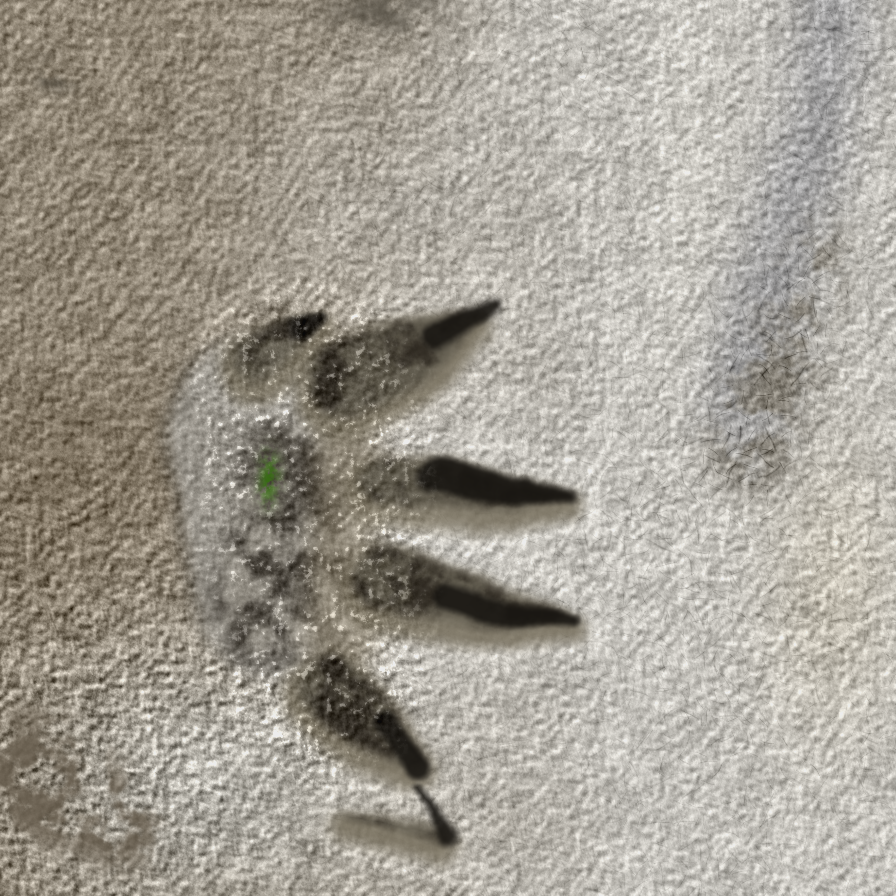
Give the GLSL for this texture, as a WebGL 1 fragment shader.

```glsl
precision highp float;
// A clawed five-toed track pressed into pale, fibrous wet mud.
uniform vec2 u_resolution;

float hash(vec2 p) {
  return fract(sin(dot(p, vec2(127.1, 311.7))) * 43758.5453);
}

float noise(vec2 p) {
  vec2 i = floor(p), f = fract(p);
  f = f * f * (3.0 - 2.0 * f);
  return mix(mix(hash(i), hash(i + vec2(1, 0)), f.x),
             mix(hash(i + vec2(0, 1)), hash(i + vec2(1, 1)), f.x), f.y);
}

float fbm(vec2 p) {
  float sum = 0.0, amp = 0.5;
  for (int i = 0; i < 5; i++) {
    sum += amp * noise(p);
    p = mat2(1.6, 1.2, -1.2, 1.6) * p + 3.7;
    amp *= 0.5;
  }
  return sum;
}

// Distance to a capsule whose radius runs from ra to rb
float taper(vec2 p, vec2 a, vec2 b, float ra, float rb) {
  vec2 ab = b - a;
  float h = clamp(dot(p - a, ab) / dot(ab, ab), 0.0, 1.0);
  return length(p - a - ab * h) - mix(ra, rb, h * h);
}

float inside(float d, float soft) {
  return 1.0 - smoothstep(-soft, soft, d);
}

float blob(vec2 p, vec2 center, vec2 size) {
  vec2 q = (p - center) / size;
  return exp(-dot(q, q));
}

// Short randomly turned strands, one per jittered cell
float fibres(vec2 p, float cells, float seed) {
  vec2 g = p * cells + seed * 7.3, id = floor(g);
  float turn = 6.2832 * hash(id + seed);
  vec2 dir = vec2(cos(turn), sin(turn));
  vec2 q = fract(g) - 0.5 - 0.2 * (vec2(hash(id + 4.1), hash(id + 8.6)) - 0.5);
  q += vec2(-dir.y, dir.x) * 0.25 * dot(q, dir) * dot(q, dir);
  float d = taper(q, -dir * 0.36, dir * 0.36, 0.015, 0.005);
  return inside(d, 0.04) * step(0.35, hash(id + 2.9));
}

// Toe hollow: brown slope below, pale lip around, wet dark floor
void press(inout vec3 col, vec2 p, vec2 a, vec2 b, float ra, float rb, float wet) {
  float d = taper(p, a, b, ra, rb);
  float slope = taper(p + vec2(0.0, 0.012), a, b, ra + 0.012, rb + 0.008);
  col += 0.05 * exp(-pow((d - 0.032) / 0.010, 2.0));
  col = mix(col, vec3(0.47, 0.44, 0.37), 0.85 * inside(slope, 0.014));
  vec3 bed = mix(vec3(0.17, 0.15, 0.12), vec3(0.37, 0.35, 0.30), wet);
  col = mix(col, bed, 0.92 * inside(d + 0.003, 0.010));
}

void claw(inout vec3 col, vec2 p, vec2 a, vec2 b, float ra, float rb) {
  col = mix(col, vec3(0.09, 0.08, 0.065), 0.88 * inside(taper(p, a, b, ra, rb), 0.006));
}

void main() {
  vec2 uv = gl_FragCoord.xy / u_resolution;
  vec2 p = uv + 0.018 * (vec2(fbm(uv * 16.0), fbm(uv * 16.0 + 31.0)) - 0.5);
  float broad = fbm(uv * 5.0), rough = fbm(uv * 38.0);
  float grain = fbm(uv * 150.0);
  float relief = grain - fbm(uv * 150.0 + vec2(-0.5, 0.6));

  // Brown wet ground at left, drier pale ground at right
  float dry = smoothstep(0.12, 0.72, uv.x + 0.25 * (broad - 0.5));
  vec3 col = mix(vec3(0.56, 0.52, 0.455), vec3(0.765, 0.755, 0.73), dry);
  col = mix(col, vec3(0.46, 0.41, 0.335), 0.65 * blob(p, vec2(0.06, 0.44), vec2(0.16, 0.17)));
  col = mix(col, vec3(0.70, 0.69, 0.66), 0.9 * blob(p, vec2(0.24, 0.12), vec2(0.22, 0.17)));
  col = mix(col, vec3(0.77, 0.76, 0.735), 0.9 * blob(p, vec2(0.52, 0.39), vec2(0.14, 0.18)));
  col = mix(col, vec3(0.82, 0.81, 0.78), 0.6 * blob(p, vec2(0.76, 0.76), vec2(0.045, 0.30)));
  col = mix(col, vec3(0.79, 0.76, 0.69), 0.55 * blob(p, vec2(0.93, 0.34), vec2(0.08, 0.17)));

  // Blue-grey band and the littered ridge beside it
  float bandX = 0.80 + 0.10 * smoothstep(0.5, 1.0, uv.y);
  float band = exp(-pow((p.x - bandX - 0.03) / 0.05, 2.0)) * smoothstep(0.42, 0.58, uv.y);
  col = mix(col, vec3(0.59, 0.59, 0.60), 0.75 * band);
  float ridge = inside(taper(p, vec2(0.84, 0.50), vec2(0.92, 0.72), 0.045, 0.02), 0.045);
  col = mix(col, vec3(0.48, 0.46, 0.42), ridge * smoothstep(0.32, 0.62, rough));

  // Surface grit and strands
  float bumpy = 1.0 + 0.8 * blob(uv, vec2(0.1, 0.16), vec2(0.25, 0.2));
  col += (0.34 * relief + 0.20 * (grain - 0.48) + 0.16 * (rough - 0.48)) * bumpy;
  float strands = 0.0;
  for (int i = 0; i < 4; i++) {
    float k = float(i);
    strands += fibres(p, 26.0 + 9.0 * k, k + 1.0);
  }
  col -= strands * (0.035 + 0.08 * dry + 0.14 * ridge) * (0.4 + broad);

  // Scattered dark clods
  float clods = blob(p, vec2(0.06, 0.915), vec2(0.022, 0.016))
    + 0.7 * blob(p, vec2(0.43, 0.985), vec2(0.07, 0.025))
    + blob(p, vec2(0.995, 0.475), vec2(0.008))
    + 0.6 * blob(p, vec2(0.905, 0.32), vec2(0.008));
  col = mix(col, vec3(0.28, 0.26, 0.22), min(clods, 1.0) * smoothstep(0.25, 0.6, rough));
  float hollow = inside(taper(p, vec2(0.03, 0.14), vec2(0.13, 0.08), 0.07, 0.05), 0.03);
  col = mix(col, vec3(0.38, 0.34, 0.28), hollow * smoothstep(0.35, 0.62, rough) * 0.85);

  // Palm: pale shelf, brown outer edge, churned centre
  float shelf = taper(p, vec2(0.29, 0.52), vec2(0.31, 0.34), 0.105, 0.095);
  col = mix(col, vec3(0.62, 0.61, 0.585) + 0.3 * (grain - 0.48), 0.75 * inside(shelf, 0.018));
  col -= 0.11 * exp(-pow(shelf / 0.007, 2.0)) * (1.0 - smoothstep(0.2, 0.27, uv.x));
  float palm = taper(p, vec2(0.33, 0.46), vec2(0.31, 0.33), 0.065, 0.075);
  vec3 churned = mix(vec3(0.23, 0.21, 0.18), vec3(0.58, 0.56, 0.52), smoothstep(0.28, 0.66, rough));
  col = mix(col, churned, 0.88 * inside(palm, 0.03));
  float webbing = taper(p, vec2(0.39, 0.49), vec2(0.38, 0.29), 0.035, 0.04);
  col = mix(col, vec3(0.49, 0.455, 0.385) + 0.3 * (rough - 0.48), 0.75 * inside(webbing, 0.025));

  // Toes from top to bottom, then their claw cuts
  float wet = smoothstep(0.3, 0.68, rough);
  press(col, p, vec2(0.285, 0.60), vec2(0.355, 0.646), 0.028, 0.008, wet);
  press(col, p, vec2(0.385, 0.575), vec2(0.535, 0.645), 0.045, 0.008, wet);
  press(col, p, vec2(0.43, 0.46), vec2(0.635, 0.447), 0.030, 0.007, wet);
  press(col, p, vec2(0.43, 0.352), vec2(0.638, 0.306), 0.037, 0.007, wet);
  press(col, p, vec2(0.365, 0.235), vec2(0.455, 0.155), 0.037, 0.018, wet);
  press(col, p, vec2(0.39, 0.085), vec2(0.49, 0.065), 0.006, 0.010, wet);
  claw(col, p, vec2(0.335, 0.633), vec2(0.358, 0.648), 0.012, 0.005);
  claw(col, p, vec2(0.485, 0.622), vec2(0.555, 0.655), 0.014, 0.006);
  claw(col, p, vec2(0.485, 0.466), vec2(0.638, 0.446), 0.019, 0.006);
  claw(col, p, vec2(0.50, 0.332), vec2(0.640, 0.304), 0.015, 0.007);
  claw(col, p, vec2(0.43, 0.19), vec2(0.462, 0.145), 0.012, 0.014);
  claw(col, p, vec2(0.463, 0.12), vec2(0.50, 0.063), 0.004, 0.010);

  // Wet glints inside the print and a green sprig
  float print = inside(taper(uv, vec2(0.34, 0.55), vec2(0.36, 0.25), 0.12, 0.10), 0.04);
  col += print * (0.30 * relief + 0.20 * smoothstep(0.60, 0.75, grain));
  float sprig = blob(p, vec2(0.300, 0.465), vec2(0.012, 0.022)) * smoothstep(0.25, 0.55, grain);
  col = mix(col, vec3(0.22, 0.42, 0.08), sprig);
  gl_FragColor = vec4(clamp(col, 0.03, 0.93), 1.0);
}
```
